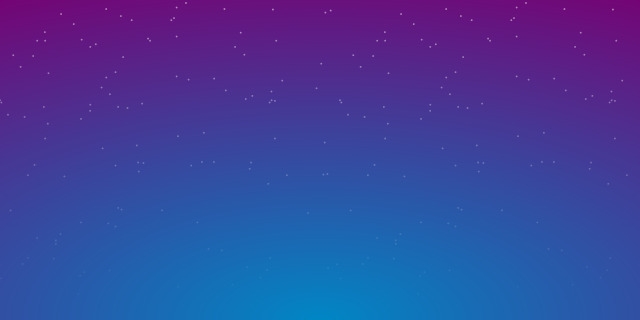
This background is drawn by a Shadertoy shader. Its source:

```glsl
#define GLOW_BLUE vec3(0.0, 0.528, 0.772)
#define EDGE_PURPLE vec3(0.47, 0.0, 0.45)
#define GLOW_SCALE vec2(0.82, 0.88)
#define STAR_COUNT 115
#define STAR_RADIUS 0.0027
#define STAR_OPACITY 0.5
#define STAR_BIAS 0.8
#define TILE_WIDTH 1.0625

float hash(float n) {
    return fract(sin(n * 12.9898) * 43758.5453);
}

// Elliptical glow rising from the middle of the bottom edge
vec3 skyColor(vec2 uv) {
    float t = length((uv - vec2(0.5, 0.0)) * GLOW_SCALE);
    return mix(GLOW_BLUE, EDGE_PURPLE, clamp(t, 0.0, 1.0));
}

// Scattered dots that repeat sideways; p is in canvas heights
float starCoverage(vec2 p, float pixel) {
    float coverage = 0.0;
    for (int i = 0; i < STAR_COUNT; i++) {
        float id = float(i) + 1.0;
        vec2 star = vec2(hash(id) * TILE_WIDTH, pow(hash(id + 311.7), STAR_BIAS));
        vec2 offset = p - star;
        offset.x = mod(offset.x + 0.5 * TILE_WIDTH, TILE_WIDTH) - 0.5 * TILE_WIDTH;
        float dot_ = clamp((STAR_RADIUS - length(offset)) / pixel + 0.5, 0.0, 1.0);
        coverage = max(coverage, dot_);
    }
    return coverage;
}

void mainImage(out vec4 fragColor, in vec2 fragCoord) {
    vec2 uv = fragCoord / iResolution.xy;
    vec2 p = fragCoord / iResolution.y;

    // Stars fade out toward the bottom
    float starAlpha = STAR_OPACITY * uv.y * starCoverage(p, 1.0 / iResolution.y);
    vec3 color = mix(skyColor(uv), vec3(1.0), starAlpha);

    fragColor = vec4(color, 1.0);
}
```
